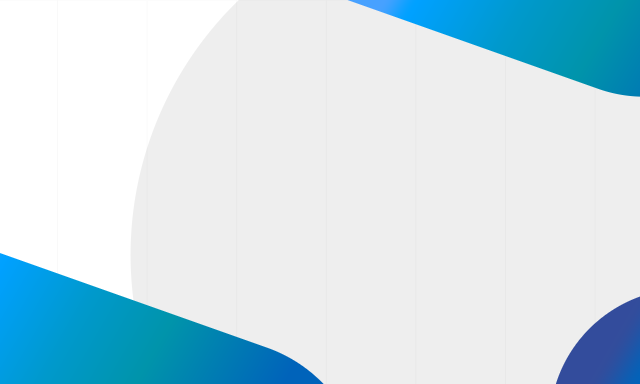
Write a Shadertoy shader that draws this background.

```glsl
// A pale backdrop with a large grey disc and faint vertical rules, framed by
// three rounded bars in blue, teal and indigo. Bars are half-infinite capsules
// (distance functions) filled with slanted gradients; one unit = canvas width.

#define CANVAS_HEIGHT 0.604
#define DISC_CENTER vec2(0.764, 0.203)
#define DISC_RADIUS 0.560
#define RULE_SPACING 0.140
#define RULE_OFFSET 0.0898
#define RULE_HALF_WIDTH 0.00065
#define RULE_STRENGTH 0.028
#define BAR_DIRECTION vec2(-0.942, 0.336)
#define GRADIENT_AXIS vec2(0.87, -0.50)

const vec3 PAPER      = vec3(1.0);
const vec3 DISC_GREY  = vec3(0.933);
const vec3 PERIWINKLE = vec3(0.28, 0.63, 1.00);
const vec3 AZURE      = vec3(0.00, 0.63, 1.00);
const vec3 CERULEAN   = vec3(0.00, 0.60, 0.80);
const vec3 TEAL       = vec3(0.00, 0.58, 0.67);
const vec3 BLUE       = vec3(0.00, 0.39, 0.73);
const vec3 INDIGO     = vec3(0.20, 0.30, 0.61);

// Coverage of a shape from its signed distance, softened over one pixel.
float coverage(float dist, float pixel) {
    return clamp(0.5 - dist / pixel, 0.0, 1.0);
}

// Bar with a round end at tip, running endlessly along BAR_DIRECTION.
float barDistance(vec2 p, vec2 tip, float radius) {
    vec2 q = p - tip;
    float along = max(dot(q, BAR_DIRECTION), 0.0);
    return length(q - BAR_DIRECTION * along) - radius;
}

// Blue to teal to deep blue; s is the signed offset from the teal stop.
vec3 oceanRamp(float s) {
    vec3 color = mix(PERIWINKLE, AZURE, smoothstep(-0.325, -0.275, s));
    color = mix(color, CERULEAN, clamp((s + 0.275) / 0.145, 0.0, 1.0));
    color = mix(color, TEAL, clamp((s + 0.13) / 0.13, 0.0, 1.0));
    return mix(color, BLUE, clamp(s / 0.20, 0.0, 1.0));
}

void mainImage(out vec4 fragColor, in vec2 fragCoord) {
    vec2 p = fragCoord / iResolution.xy * vec2(1.0, CANVAS_HEIGHT);
    float pixel = 1.0 / iResolution.x;
    float slant = dot(p, GRADIENT_AXIS);

    // Paper and disc
    float disc = length(p - DISC_CENTER) - DISC_RADIUS;
    vec3 color = mix(PAPER, DISC_GREY, coverage(disc, pixel));

    // Repeated vertical rules and a rule along the top edge
    float cell = mod(p.x - RULE_OFFSET + 0.5 * RULE_SPACING, RULE_SPACING);
    float ruleDist = abs(cell - 0.5 * RULE_SPACING);
    ruleDist = min(ruleDist, CANVAS_HEIGHT - p.y);
    color *= 1.0 - RULE_STRENGTH * coverage(ruleDist - RULE_HALF_WIDTH, pixel);

    // Upper right bar
    float upper = barDistance(p, vec2(1.0065, 0.6667), 0.2148);
    color = mix(color, oceanRamp(slant - 0.543), coverage(upper, pixel));

    // Lower left bar
    float lower = barDistance(p, vec2(0.341, -0.1576), 0.2279);
    color = mix(color, oceanRamp(slant - 0.184), coverage(lower, pixel));

    // Indigo round end in the lower right corner
    float corner = length(p - vec2(1.073, -0.0638)) - 0.2142;
    vec3 cornerColor = mix(INDIGO, BLUE, smoothstep(0.80, 0.875, slant));
    color = mix(color, cornerColor, coverage(corner, pixel));

    fragColor = vec4(color, 1.0);
}
```
